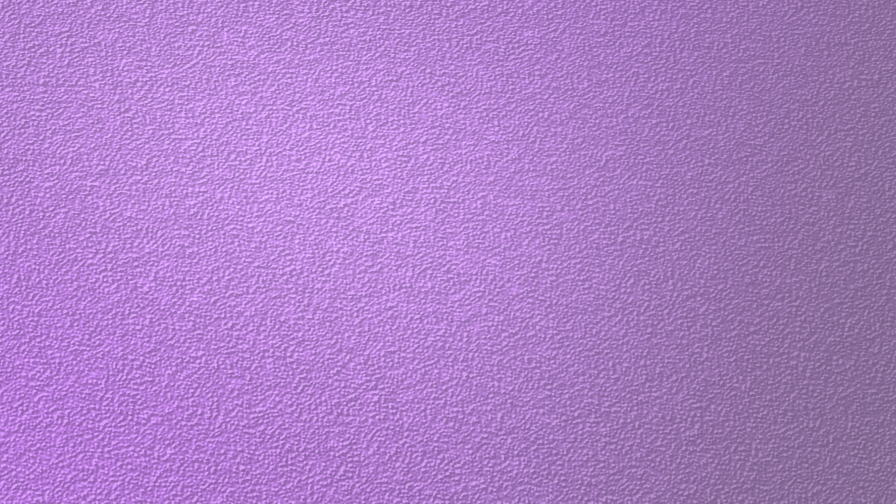
This texture is drawn by a WebGL 2 fragment shader. Its source:

```glsl
#version 300 es
precision highp float;
// Fine-grained violet metallic leather under a soft diagonal glow.

#define GRAIN_SCALE 180.0
#define GRAIN_STRETCH 1.25
#define GRAIN_CONTRAST 0.165
#define MOTTLE 0.022
#define SPARKLE 0.34
#define LIGHT_DIR vec2(-0.6, 0.8)
#define BODY_COLOR vec3(0.648, 0.458, 0.760)
#define GLOW_COLOR vec3(0.785, 0.575, 0.910)
#define VIVID_COLOR vec3(0.722, 0.470, 0.865)
#define DUSK_COLOR vec3(0.535, 0.425, 0.600)
#define SPARK_COLOR vec3(0.900, 0.820, 0.935)

uniform vec2 u_resolution;
out vec4 fragColor;

vec3 hash3(vec2 cell) {
    vec3 q = fract(cell.xyx * vec3(0.1031, 0.1030, 0.0973));
    q += dot(q, q.yxz + 33.33);
    return fract((q.xxy + q.yzz) * q.zyx);
}

// Cellular height: one soft, randomly sized bump in every cell.
float bumpHeight(vec2 p) {
    vec2 cell = floor(p);
    vec2 local = p - cell;
    float height = 0.0;
    for (int y = -1; y <= 1; y++) {
        for (int x = -1; x <= 1; x++) {
            vec2 offset = vec2(x, y);
            vec3 rnd = hash3(cell + offset + 17.0);
            vec2 d = offset + rnd.xy - local;
            height += (0.40 + 0.85 * rnd.z) * exp(-5.5 * dot(d, d));
        }
    }
    return height;
}

// Slope of the bumps towards the light.
float relief(vec2 p) {
    vec2 stride = 0.29 * normalize(LIGHT_DIR);
    return bumpHeight(p - stride) - bumpHeight(p + stride);
}

// Broad light: glow left of centre, vivid lower left, dusky right edge.
vec3 broadLight(vec2 uv) {
    vec2 glowPos = uv - vec2(0.33, 0.68);
    glowPos.x += 0.22 * glowPos.y;
    glowPos /= vec2(0.35, 0.47);
    float glow = exp(-dot(glowPos, glowPos));

    vec2 cornerPos = (uv - vec2(0.0, 0.12)) / vec2(0.42, 0.58);
    float vivid = exp(-dot(cornerPos, cornerPos));

    float dusk = smoothstep(0.58, 1.18, uv.x + 0.17 * (1.0 - uv.y));

    vec3 color = mix(BODY_COLOR, VIVID_COLOR, 0.9 * vivid);
    color = mix(color, GLOW_COLOR, 0.92 * glow);
    return mix(color, DUSK_COLOR, dusk);
}

void main() {
    vec2 uv = gl_FragCoord.xy / u_resolution;
    vec2 p = gl_FragCoord.xy / u_resolution.y;

    // Grain grows slightly finer towards the top; layered sines bend its rows.
    vec2 grainPos = GRAIN_SCALE * vec2(p.x / GRAIN_STRETCH, p.y * (0.87 + 0.12 * p.y));
    grainPos += 0.30 * sin(grainPos.yx * 0.43 + vec2(0.0, 1.7));

    // A saturating curve gives crisp, evenly strong slopes.
    float fine = relief(grainPos);
    float coarse = relief(grainPos * 0.60 + 41.3);
    float grain = tanh(2.0 * (0.95 * fine + 0.32 * coarse));
    float mottle = bumpHeight(grainPos * vec2(0.20, 0.27) + 7.7) - 0.47;

    // Contrast fades with the light, and facing slopes catch pale glints.
    float lit = 1.0 - 0.45 * smoothstep(0.35, 1.0, uv.x);
    vec3 color = broadLight(uv);
    color *= 0.985 + lit * (GRAIN_CONTRAST * grain + MOTTLE * mottle * 2.0);
    float spark = smoothstep(0.40, 1.0, grain);
    color = mix(color, SPARK_COLOR, SPARKLE * lit * spark);

    fragColor = vec4(clamp(color, 0.0, 1.0), 1.0);
}
```
